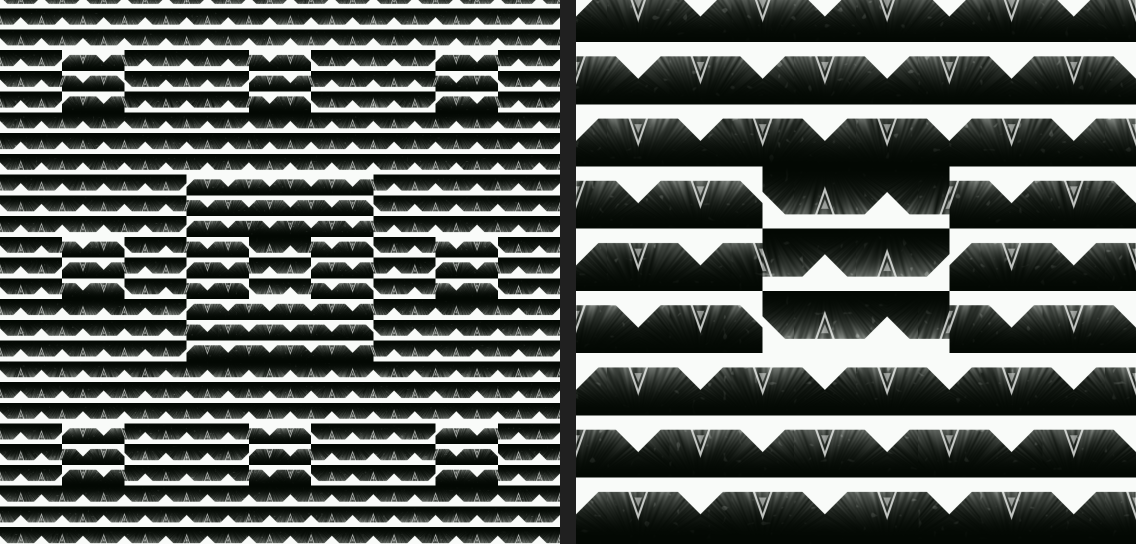
Left: the whole. Right: its middle third, enlarged.
A WebGL 1 fragment shader for this pattern:

```glsl
precision highp float;
// Toothed dark bands on white, mirrored block by block in a carpet fractal.

uniform vec2 u_resolution;

const float UNITS = 27.0;      // cells across the canvas
const float GRID_DROP = 0.19;  // part of the lowest row below the canvas
const float BAND = 0.77;       // band thickness within a cell
const float NOTCH = 0.36;      // depth of the wide white notch
const float MARK_DEPTH = 0.40;
const float MARK_HALF = 0.14;
const vec3 PAPER = vec3(0.975, 0.985, 0.975);
const vec3 INK = vec3(0.012, 0.032, 0.012);

vec2 hashGradient(vec2 cell) {
  float n = fract(sin(dot(cell, vec2(127.1, 311.7))) * 43758.55);
  return vec2(cos(6.2832 * n), sin(6.2832 * n));
}

float gradientNoise(vec2 p) {
  vec2 i = floor(p), f = fract(p);
  vec2 w = f * f * f * (f * (f * 6.0 - 15.0) + 10.0);
  vec2 e = vec2(1.0, 0.0);
  float a = dot(hashGradient(i), f);
  float b = dot(hashGradient(i + e.xy), f - e.xy);
  float c = dot(hashGradient(i + e.yx), f - e.yx);
  float d = dot(hashGradient(i + e.xx), f - e.xx);
  return mix(mix(a, b, w.x), mix(c, d, w.x), w.y);
}

float fill(float dist, float soft) {
  return 1.0 - smoothstep(-soft, soft, dist);
}

// 1 inside the central square of each period-sized block
float centreBlock(vec2 cell, float period) {
  vec2 third = floor((mod(cell, period) + 0.5) * 3.0 / period);
  return third.x == 1.0 && third.y == 1.0 ? 1.0 : 0.0;
}

// Signed distance to a wedge opening upwards from its apex
float wedge(float x, float y, float halfWidth, float height) {
  return (abs(x) * height - y * halfWidth) / length(vec2(halfWidth, height));
}

// Thin outlined wedge with a small bright core
float markLines(float x, float h, float soft) {
  float y = h - BAND + MARK_DEPTH;
  float outline = fill(abs(wedge(x, y, MARK_HALF, MARK_DEPTH)) - 0.017, soft);
  float core = max(wedge(x, y - 0.16, 0.06, 0.15), y - 0.31);
  return max(outline * 0.75, fill(core, soft) * 0.5);
}

// Band tone: black at the base, streaked and lighter at the teeth
vec3 bandColour(vec2 p, float x, float h) {
  float t = clamp(h / BAND, 0.0, 1.0);
  float fan = x / (0.35 + t);
  float streak = gradientNoise(vec2(fan * 20.0, floor(p.y) * 3.7 + t));
  float cloud = gradientNoise(p * 0.9 + 4.3);
  float glow = 0.33 * pow(t, 2.4) * (1.0 + 0.9 * streak + 0.5 * cloud);
  float speck = smoothstep(0.36, 0.55, gradientNoise(p * 8.0 + 0.37));
  return INK + glow + 0.2 * speck * t;
}

vec3 pattern(vec2 p, float soft) {
  vec2 cell = floor(p);
  float flipped = abs(centreBlock(cell, 27.0) - centreBlock(cell, 9.0));
  float y = p.y - cell.y;
  float h = mix(1.0 - y, y, flipped);

  // Wide notches and narrow marks alternate on the cell borders
  float node = floor(p.x + 0.5);
  float x = p.x - node;
  float hasMark = mod(node + cell.y, 2.0);
  float notch = wedge(x, h - BAND + NOTCH, NOTCH, NOTCH);
  float body = fill(h - BAND, soft);
  body *= 1.0 - (1.0 - hasMark) * fill(notch, soft);

  float markX = hasMark > 0.5 ? x : 1.0 - abs(x);
  vec3 dark = bandColour(p, markX, h);
  dark = mix(dark, PAPER, hasMark * markLines(x, h, soft));

  // Faint seams between the largest blocks
  float seam = abs(mod(p.x + 4.5, 9.0) - 4.5);
  dark += 0.25 * fill(seam - 0.015, soft) * smoothstep(0.3, 0.7, h);
  return mix(PAPER, dark, body);
}

void main() {
  float pixel = UNITS / u_resolution.x;
  vec2 p = gl_FragCoord.xy * pixel + vec2(0.0, GRID_DROP);
  vec3 colour = vec3(0.0);
  for (int i = 0; i < 2; i++) {
    for (int j = 0; j < 2; j++) {
      vec2 offset = (vec2(float(i), float(j)) - 0.5) * 0.5;
      colour += 0.25 * pattern(p + offset * pixel, 0.45 * pixel);
    }
  }
  gl_FragColor = vec4(colour, 1.0);
}
```
